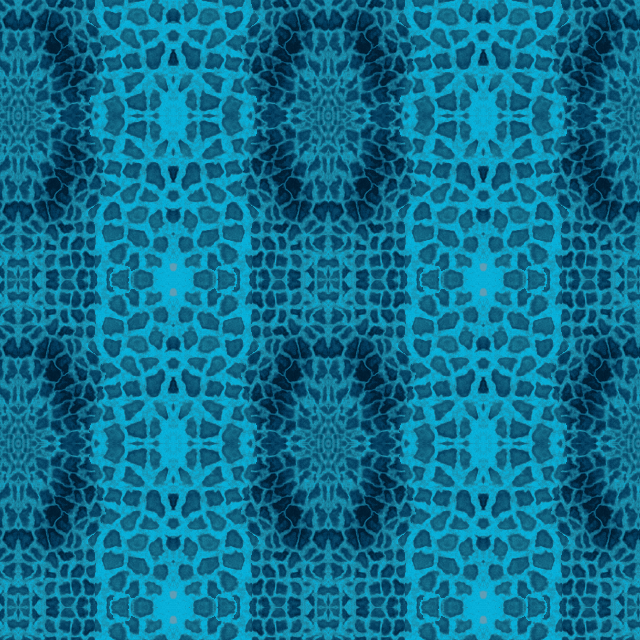
This pattern is drawn by a WebGL 2 fragment shader. Its source:

```glsl
#version 300 es
precision highp float;
// Mirrored tiles of blue reptile-like cells parted by glowing cyan veins.
uniform vec2 u_resolution;
out vec4 fragColor;

vec2 hash2(vec2 p) {
  vec3 q = fract(p.xyx * vec3(0.1031, 0.103, 0.0973));
  q += dot(q, q.yzx + 33.33);
  return fract((q.xx + q.yz) * q.zy);
}

float noise(vec2 p) {
  vec2 i = floor(p), f = fract(p);
  f = f * f * (3.0 - 2.0 * f);
  return mix(mix(hash2(i).x, hash2(i + vec2(1, 0)).x, f.x),
             mix(hash2(i + vec2(0, 1)).x, hash2(i + vec2(1, 1)).x, f.x), f.y);
}

float fbm(vec2 p) {
  return 0.5 * noise(p) + 0.3 * noise(p * 2.1 + 7.0) + 0.2 * noise(p * 4.3 + 19.0);
}

float bump(float x, float width) { return exp(-x * x / (width * width)); }

vec2 seedOffset(vec2 cell) { return 0.12 + 0.76 * hash2(cell); }

// Rounded Voronoi: x = distance to the cell edge, y = cell id, zw = offset from seed.
vec4 cells(vec2 q) {
  vec2 base = floor(q), nearest = vec2(0), toSeed = vec2(9);
  for (int j = -1; j <= 1; j++)
    for (int i = -1; i <= 1; i++) {
      vec2 cell = base + vec2(i, j);
      vec2 d = cell + seedOffset(cell) - q;
      if (dot(d, d) < dot(toSeed, toSeed)) { toSeed = d; nearest = cell; }
    }
  float sum = 0.0;
  for (int j = -2; j <= 2; j++)
    for (int i = -2; i <= 2; i++) {
      if (i == 0 && j == 0) continue;
      vec2 cell = nearest + vec2(i, j);
      vec2 d = cell + seedOffset(cell) - q;
      sum += exp(-14.0 * dot(0.5 * (toSeed + d), normalize(d - toSeed)));
    }
  return vec4(-log(sum) / 14.0, hash2(nearest + 5.3).y, -toSeed);
}

float segmentDistance(vec2 p, vec2 a, vec2 b) {
  vec2 ab = b - a;
  return length(p - a - ab * clamp(dot(p - a, ab) / dot(ab, ab), 0.0, 1.0));
}

// Ramp from near-black blue to cyan.
vec3 ramp(float t) {
  vec3 tones[6] = vec3[6](vec3(0.0, 0.12, 0.2), vec3(0.01, 0.24, 0.37), vec3(0.05, 0.33, 0.45),
                          vec3(0.08, 0.42, 0.53), vec3(0.11, 0.55, 0.66), vec3(0.03, 0.69, 0.85));
  float s = clamp(t, 0.0, 0.999) * 5.0;
  int i = int(s);
  return mix(tones[i], tones[i + 1], fract(s));
}

void main() {
  // Fold into one quarter tile, in hundredths of the canvas.
  vec2 tile = vec2(0.4844, 0.512);
  vec2 uv = gl_FragCoord.xy / u_resolution;
  vec2 p = 100.0 * abs(mod(uv - vec2(0.0286, 0.307) + 0.5 * tile, tile) - 0.5 * tile);
  vec2 w = p + 0.9 * (vec2(noise(p * 0.8), noise(p * 0.8 + 40.0)) - 0.5)
             + 0.3 * (vec2(noise(p * 2.5 + 9.0), noise(p * 2.5 + 60.0)) - 0.5);
  float axis = 24.22 - p.x;

  // Dark and light columns, with a straight seam far from the diamond.
  float ragged = 1.0 - smoothstep(13.0, 19.0, p.y);
  float light = smoothstep(11.4, 12.6, p.x + 4.0 * ragged * (noise(p * 0.45) - 0.5));
  float diamond = exp(-dot(p * p, vec2(0.1, 0.03)));
  float band = bump(segmentDistance(p, vec2(8.9, 5.0), vec2(5.0, 14.5)), 2.7) * (1.0 - light);
  float swell = 1.0 + 0.95 * exp(-dot(p * p, vec2(0.025, 0.014)));

  // Small cells crowd the diamond; larger ones fill the light column.
  vec4 small = cells(w * swell / vec2(2.15, 2.35) + 11.0);
  vec4 large = cells(w / vec2(3.3, 3.5) + 31.0);
  vec4 cell = light > 0.5 ? large : small;
  float edge = light > 0.5 ? large.x * 3.4 : small.x * 2.25 / swell;

  // Two round cells sit on the outer mirror row.
  for (int k = 0; k < 2; k++) {
    float away = length(w - vec2(16.1 + 3.4 * float(k), 25.6));
    if (away < 2.0) { edge = 1.9 - away; cell = vec4(edge, 0.5, 0, 0); }
  }

  // Veins widen along the seam and around the light axis.
  float glow = exp(-dot(vec2(axis, p.y - 25.6), vec2(axis, p.y - 25.6)) / 7.0);
  float width = mix(0.1 / swell, 0.12, light) + mix(0.2, 0.45, light) * noise(p * 0.7 + 3.0);
  width += 0.6 * bump(p.x - 12.9, 0.7) * smoothstep(13.0, 19.0, p.y) + 0.9 * glow;
  width += 0.5 * bump(axis, 1.6) * noise(vec2(3.0, p.y * 0.4));
  width += 0.4 * bump(p.x - 3.2, 0.8) * smoothstep(20.0, 24.0, p.y) - 0.1 * band;
  float depth = edge - width;
  float body = smoothstep(-0.15, 0.22, depth);

  // Tones of the flesh of each cell and of the veins.
  float grain = fbm(p * 2.2) - 0.5;
  float axisSpots = bump(axis, 1.9) * smoothstep(0.1, 0.8, 0.5 + 0.5 * cos(1.14 * (p.y - 3.9)));
  float flesh = mix(0.34, 0.53, light) + 0.2 * (cell.y - 0.5) + 0.28 * grain;
  flesh += 0.25 * diamond - 0.33 * band - 0.28 * axisSpots * (1.0 - glow);
  flesh += 0.16 * bump(p.x, 1.8) * smoothstep(20.0, 25.0, p.y);
  flesh += 0.12 * cell.w - 0.1 * bump(depth - 0.3, 0.22) + 0.06 * bump(depth - 0.75, 0.2);
  float vein = mix(0.84, 0.95, light) + 0.4 * grain - 0.22 * band - 0.12 * diamond;
  vein += 0.15 * glow + 0.08 * (noise(p * 0.35 + 80.0) - 0.5);
  vec3 color = ramp(mix(vein, flesh, body));

  // Fine rings in the diamond and a pale spot on the light axis.
  float lens = length(p * vec2(1.0, 0.5));
  color += 0.05 * sin(lens * 9.0) * (1.0 - smoothstep(1.5, 2.4, lens));
  float spot = length((w - vec2(24.2, 23.8)) * vec2(1.0, 1.2));
  color = mix(color, vec3(0.42, 0.6, 0.68), 0.85 * (1.0 - smoothstep(0.5, 1.0, spot)));
  color += 0.035 * (noise(p * 7.0) - 0.5);
  fragColor = vec4(color, 1.0);
}
```
